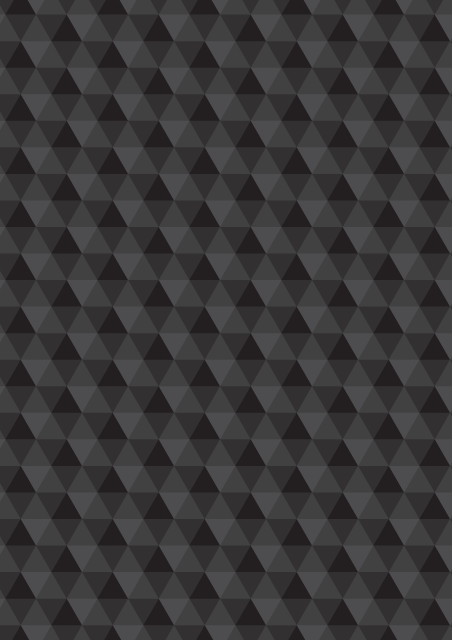
Give the GLSL for this pattern, as a WebGL 1 fragment shader.

```glsl
precision highp float;

uniform vec2 u_resolution;

// Lengths are fractions of the canvas height
const float SIDE = 0.04792;
const float ROW_HEIGHT = 0.04148;
const vec2 ANCHOR = vec2(0.1042, 0.9772);  // apex of one black triangle
const float REPEAT = 3.0;                  // triangle pairs per repeat
const float ROW_SHIFT = 1.5;               // offset of every second row

const vec3 BLACK = vec3(0.137, 0.122, 0.125);
const vec3 CHARCOAL = vec3(0.200, 0.190, 0.198);
const vec3 GREY = vec3(0.255, 0.255, 0.258);
const vec3 LIGHT = vec3(0.302, 0.302, 0.310);

const int SAMPLES = 4;                     // per axis, for smooth edges

// True for the first column of each repeat
bool startsRepeat(float column) {
  return mod(column + 0.5, REPEAT) < 1.0;
}

vec3 triangleColor(vec2 p) {
  // Rows count downwards, columns are one triangle side wide
  float x = (p.x - ANCHOR.x) / SIDE;
  float y = (ANCHOR.y - p.y) / ROW_HEIGHT;
  x -= ROW_SHIFT * mod(floor(y), 2.0);

  // Upright triangles widen from their apex to the row base
  float apex = floor(x + 0.5);
  if (abs(x - apex) < 0.5 * fract(y)) {
    return startsRepeat(apex) ? BLACK : GREY;
  }

  // Inverted triangles fill the gaps between them
  return startsRepeat(floor(x)) ? LIGHT : CHARCOAL;
}

void main() {
  vec3 color = vec3(0.0);
  for (int j = 0; j < SAMPLES; j++) {
    for (int i = 0; i < SAMPLES; i++) {
      vec2 offset = (vec2(float(i), float(j)) + 0.5) / float(SAMPLES) - 0.5;
      color += triangleColor((gl_FragCoord.xy + offset) / u_resolution.y);
    }
  }
  gl_FragColor = vec4(color / float(SAMPLES * SAMPLES), 1.0);
}
```
